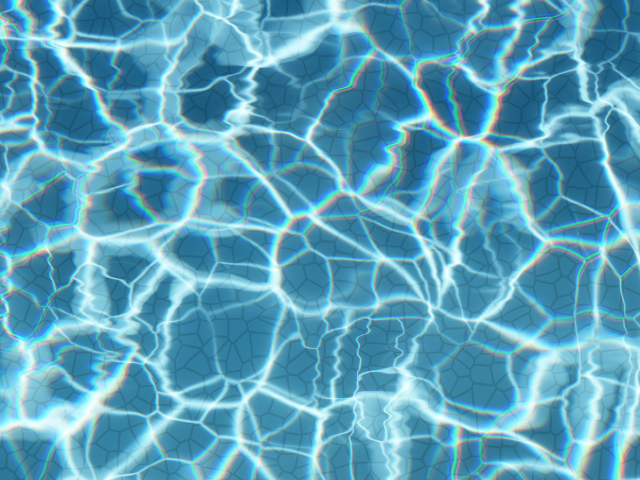
Write a WebGL 2 fragment shader that draws this texture.

```glsl
#version 300 es
precision highp float;

uniform vec2 u_resolution;
out vec4 fragColor;

const vec3 DEEP_TOP = vec3(0.10, 0.36, 0.51);
const vec3 DEEP_BOTTOM = vec3(0.17, 0.45, 0.57);
const vec3 LIGHT_GAIN = vec3(0.52, 0.95, 1.15);
const float LARGE_CELLS = 5.6;
const float SMALL_CELLS = 9.5;
const float TILE_SCALE = 27.0;
const float TILE_DARKENING = 0.13;
const float SWELL = 0.085;
const float CHOP = 0.022;
const float RIPPLE = 0.022;
const float DISPERSION_MIN = 0.0012;
const float DISPERSION_MAX = 0.0085;

vec2 hash2(vec2 p) {
  vec3 h = fract(vec3(p.xyx) * vec3(0.1031, 0.1030, 0.0973));
  h += dot(h, h.yzx + 33.33);
  return fract((h.xx + h.yz) * h.zy);
}

vec2 noise2(vec2 p) {
  vec2 i = floor(p), f = fract(p);
  f = f * f * f * (f * (f * 6.0 - 15.0) + 10.0);
  return mix(mix(hash2(i), hash2(i + vec2(1, 0)), f.x),
             mix(hash2(i + vec2(0, 1)), hash2(i + vec2(1, 1)), f.x), f.y);
}

float noise(vec2 p) { return noise2(p).x; }

// Distance to the nearest wall between scattered cells
float wallDistance(vec2 p) {
  vec2 cell = floor(p), f = fract(p), nearest = vec2(0), home = vec2(0);
  float best = 9.0;
  for (int y = -1; y <= 1; y++)
    for (int x = -1; x <= 1; x++) {
      vec2 g = vec2(x, y);
      vec2 r = g + hash2(cell + g) - f;
      float d = dot(r, r);
      if (d < best) { best = d; nearest = r; home = g; }
    }
  float wall = 9.0;
  for (int y = -2; y <= 2; y++)
    for (int x = -2; x <= 2; x++) {
      vec2 g = home + vec2(x, y);
      vec2 r = g + hash2(cell + g) - f;
      vec2 span = r - nearest;
      if (dot(span, span) > 1e-4)
        wall = min(wall, dot(0.5 * (nearest + r), normalize(span)));
    }
  return wall;
}

// Bending of the view by the moving surface
vec2 refractWater(vec2 p) {
  vec2 q = p + SWELL * (noise2(p * 5.0 + 3.0) - 0.5);
  q += CHOP * (noise2(p * 17.0 + 11.0) - 0.5);
  float choppy = smoothstep(0.42, 0.8, noise(p * 4.0 + 29.0) + 0.15 * p.y);
  return q + RIPPLE * choppy * (noise2(p * vec2(17.0, 68.0) + 5.0) - 0.5);
}

float filament(float d, float width) {
  float x = d / width;
  return exp(-x * x);
}

// Light focused on the floor: filaments, their glow and folded sheets
float caustic(vec2 p) {
  vec2 q = refractWater(p);
  vec2 vary = noise2(p * 6.5 + 41.0);
  float dLarge = wallDistance(q * LARGE_CELLS) / LARGE_CELLS;
  float dSmall = wallDistance(q * SMALL_CELLS + 17.0) / SMALL_CELLS;

  float light = filament(dLarge, mix(0.0025, 0.0100, vary.x)) * mix(0.7, 2.6, vary.y);
  light += filament(dSmall, mix(0.0020, 0.0055, vary.y)) * mix(0.15, 1.5, vary.x);
  light += 0.32 * exp(-dLarge / 0.017) + 0.14 * exp(-dSmall / 0.012);
  light += 1.8 * exp(-(dLarge + dSmall) / 0.007);

  float reach = 0.055 * smoothstep(0.42, 0.85, noise(q * 5.0 + 53.0));
  float sheet = 1.0 - smoothstep(reach * 0.65, reach + 0.001, dLarge);
  light += sheet * (0.25 + 0.6 * noise(q * vec2(18.0, 30.0) + 7.0));

  float fold = abs(noise(q * 8.0 + 71.0) - 0.5);
  light += 0.5 * exp(-fold * 38.0) * smoothstep(0.35, 0.75, noise(p * 4.5 + 83.0));
  return light;
}

void main() {
  vec2 p = gl_FragCoord.xy / u_resolution.y;
  float pixel = 1.0 / u_resolution.y;

  // Floor with broad shade and fine irregular tile joints
  vec3 floorColor = mix(DEEP_BOTTOM, DEEP_TOP, smoothstep(0.1, 1.0, p.y));
  floorColor *= 0.90 + 0.20 * noise(p * 4.0 + 97.0);
  vec2 tileSpace = p + 0.022 * (noise2(p * 13.0 + 19.0) - 0.5);
  float joint = wallDistance(tileSpace * TILE_SCALE) / TILE_SCALE;
  float jointMask = 1.0 - smoothstep(0.0004, 0.0018 + pixel, joint);

  // Each colour band lands at a slightly different place
  float spread = mix(DISPERSION_MIN, DISPERSION_MAX, smoothstep(0.2, 0.8, noise(p * 5.0 + 61.0)));
  float angle = 2.2 * (noise(p * 3.0 + 13.0) - 0.5) - 0.5;
  vec2 shift = spread * vec2(cos(angle), sin(angle));
  vec3 light = vec3(caustic(p - shift), caustic(p), caustic(p + shift));
  light += 0.12 * smoothstep(0.4, 0.8, noise(p * 3.0 + 37.0));

  // Soft exposure toward white
  vec3 color = 1.0 - (1.0 - floorColor) * exp(-LIGHT_GAIN * light);
  color *= 1.0 - TILE_DARKENING * jointMask * exp(-0.6 * light.g);
  fragColor = vec4(color, 1.0);
}
```
